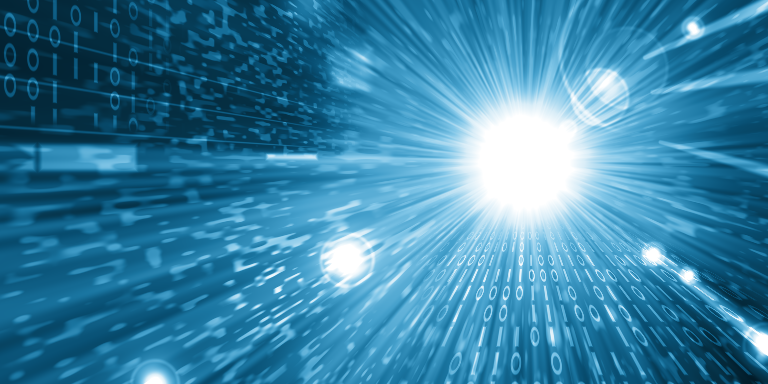
This background is drawn by a WebGL 1 fragment shader. Its source:

```glsl
precision highp float;
// A blazing light at the end of a data tunnel: dark wall, floor and side beams.
// A scalar light field is built from glows, polar cell noise and perspective
// grids of ovals and bars, then mapped through a blue ramp; flares lie on top.
uniform vec2 u_resolution;

const vec2 SUN = vec2(1.37, 0.58);
const float TAU = 6.28318;

float hash(vec2 p) {
  vec3 q = fract(vec3(p.xyx) * 0.1031);
  q += dot(q, q.yzx + 33.33);
  return fract((q.x + q.y) * q.z);
}

// Value noise whose x axis wraps after "period" cells
float wrapNoise(vec2 p, float period) {
  vec2 c = floor(p), f = fract(p);
  f = f * f * (3.0 - 2.0 * f);
  float x0 = mod(c.x, period), x1 = mod(c.x + 1.0, period);
  float low = mix(hash(vec2(x0, c.y)), hash(vec2(x1, c.y)), f.x);
  float high = mix(hash(vec2(x0, c.y + 1.0)), hash(vec2(x1, c.y + 1.0)), f.x);
  return mix(low, high, f.y);
}

float glow(vec2 d, float radius) {
  return exp(-dot(d, d) / (radius * radius));
}

float boxMask(vec2 p, vec2 center, vec2 halfSize, float soft) {
  vec2 e = abs(p - center) - halfSize;
  return 1.0 - smoothstep(-soft, soft, max(e.x, e.y));
}

// Line from a to b that widens and brightens towards b
float beam(vec2 p, vec2 a, vec2 b, float width) {
  vec2 ab = b - a;
  float t = clamp(dot(p - a, ab) / dot(ab, ab), 0.0, 1.0);
  float w = width * (0.3 + 0.7 * t);
  return (1.0 - smoothstep(w * 0.3, w, length(p - a - ab * t))) * (0.35 + 0.65 * t);
}

// Grid of abstract marks: each cell holds an oval outline or a bar
float marks(vec2 q) {
  vec2 cell = floor(q), f = fract(q) - 0.5;
  float kind = hash(cell + 71.0);
  float oval = abs(length(f * vec2(1.5, 1.0)) - 0.32);
  float bar = max(abs(f.x) - 0.02, abs(f.y) - 0.32);
  float d = kind < 0.5 ? oval : bar;
  return (1.0 - smoothstep(0.03, 0.11, d)) * step(0.12, kind);
}

// Faint lens disc with a thin bright rim
float lens(vec2 d, float radius) {
  float r = length(d);
  float disc = 1.0 - smoothstep(radius - 0.006, radius + 0.006, r);
  return disc * 0.5 + 0.5 * (1.0 - smoothstep(0.0, 0.008, abs(r - radius)));
}

// White core, soft halo and thin ring
float flare(vec2 d, float size) {
  float rim = 1.0 - smoothstep(0.0, 0.008, abs(length(d) - size * 1.8));
  return 0.65 * glow(d, size) + 0.2 * glow(d, size * 2.2) + 0.1 * rim;
}

vec3 blueRamp(float v) {
  float t = v / 0.15;
  vec3 c = mix(vec3(0.0, 0.07, 0.11), vec3(0.02, 0.19, 0.27), clamp(t, 0.0, 1.0));
  c = mix(c, vec3(0.03, 0.31, 0.45), clamp(t - 1.0, 0.0, 1.0));
  c = mix(c, vec3(0.10, 0.46, 0.63), clamp(t - 2.0, 0.0, 1.0));
  c = mix(c, vec3(0.27, 0.63, 0.80), clamp(t - 3.0, 0.0, 1.0));
  c = mix(c, vec3(0.51, 0.78, 0.91), clamp(t - 4.0, 0.0, 1.0));
  c = mix(c, vec3(0.85, 0.93, 0.97), clamp(t - 5.0, 0.0, 1.0));
  return mix(c, vec3(1.0), clamp(t - 6.0, 0.0, 1.0));
}

void main() {
  vec2 p = gl_FragCoord.xy / u_resolution * vec2(2.0, 1.0);
  vec2 d = p - SUN;
  float r = length(d), turn = atan(d.y, d.x) / TAU + 0.5;
  float depth = log(max(r, 0.01));
  float slope = d.y / max(-d.x, 0.05);

  // Broad light and shade
  float v = 0.32 + 0.32 * exp(-r * r * 2.0);
  v -= 0.12 * smoothstep(0.65, 1.0, p.y);
  v -= 0.2 * smoothstep(1.6, 1.95, p.x) * smoothstep(1.0, 0.5, p.y);
  v -= 0.12 * smoothstep(0.4, 0.0, p.y) * smoothstep(1.0, 1.5, p.x);
  v += 0.12 * glow(p - vec2(0.92, 0.3), 0.3);

  // Dark left wall with its lower shadow bands
  float wall = smoothstep(0.98, 0.72, p.x) * smoothstep(0.01, 0.06, slope);
  v = mix(v, 0.1 + 0.08 * p.x, wall * 0.9);
  float bands = smoothstep(0.95, 0.5, p.x) * glow(vec2(slope + 0.06, 0.0), 0.07);
  v -= bands * (0.08 + 0.08 * sin(slope * 150.0));

  // Radial dashes and fine rays
  float nearDash = wrapNoise(vec2(turn * 300.0, depth * 9.0), 300.0);
  float farDash = wrapNoise(vec2(turn * 520.0, depth * 22.0), 520.0);
  float dash = mix(nearDash, farDash, smoothstep(0.45, 0.7, r));
  float ray = wrapNoise(vec2(turn * 280.0, depth * 1.5 + 40.0), 280.0);
  float wide = wrapNoise(vec2(turn * 70.0, depth * 2.0 + 90.0), 70.0);
  float ground = smoothstep(0.0, 0.15, -d.y);
  v += (ray - 0.5) * 0.2 * smoothstep(0.1, 0.25, r) * (1.0 - 0.7 * wall);
  v += (wide - 0.5) * 0.08;
  float patchLight = 0.12 + 0.06 * ground + 0.3 * glow(p - vec2(0.7, 0.25), 0.12);
  v += smoothstep(0.55, 0.9, dash) * patchLight * smoothstep(0.15, 0.5, r);

  // Perspective grids of marks on wall and floor
  float wallDepth = log(max(-d.x, 0.05));
  v += 0.24 * marks(vec2(wallDepth * 22.0, slope * 17.0))
    * smoothstep(0.5, 0.25, p.x) * smoothstep(0.07, 0.1, slope);
  float rows = wrapNoise(vec2(wallDepth * 45.0, slope * 70.0), 999.0);
  v += 0.22 * smoothstep(0.55, 0.85, rows) * wall * smoothstep(0.25, 0.45, p.x);
  float drop = max(-d.y, 0.02), across = d.x / drop;
  v += 0.24 * marks(vec2(across * 10.0, log(drop) * 7.0)) * smoothstep(0.14, 0.3, -d.y)
    * smoothstep(1.05, 1.25, p.x) * smoothstep(1.9, 1.3, across);

  // Wall panels and thin rails
  float panel = boxMask(p, vec2(0.23, 0.59), vec2(0.125, 0.034), 0.008);
  panel += boxMask(p, vec2(0.04, 0.59), vec2(0.05, 0.034), 0.008)
    * smoothstep(0.0, 0.02, abs(p.y - 0.59) + p.x * 0.6 - 0.045);
  v += panel * (0.16 + 0.15 * wide);
  v += 0.3 * boxMask(p, vec2(0.76, 0.592), vec2(0.065, 0.007), 0.006);
  v += 0.22 * boxMask(p, vec2(0.91, 0.82), vec2(0.05, 0.045), 0.02) * (0.3 + dash);
  for (int i = 0; i < 3; i++) {
    float rail = abs(slope - 0.066 - 0.095 * float(i));
    v += 0.2 * (1.0 - smoothstep(0.0, 0.005, rail)) * smoothstep(0.9, 0.7, p.x);
  }

  // Beams on the right
  v += 0.45 * beam(p, vec2(1.68, 0.85), vec2(2.02, 1.0), 0.028);
  v += 0.35 * beam(p, vec2(1.7, 0.76), vec2(2.02, 0.81), 0.03);
  v += 0.35 * beam(p, vec2(1.72, 0.63), vec2(2.02, 0.55), 0.024);
  v += 0.45 * beam(p, vec2(1.72, 0.33), vec2(2.0, 0.1), 0.036);

  // Central light, lens discs and flares
  v += 0.6 * glow(d, 0.14) + 0.15 * glow(d * vec2(0.9, 1.0), 0.25);
  v += 0.1 * lens(p - vec2(1.633, 0.823), 0.105) + 0.16 * lens(p - vec2(1.563, 0.747), 0.073);
  v += 0.1 * lens(p - vec2(1.48, 0.665), 0.02) + 0.28 * glow(p - vec2(1.58, 0.785), 0.035);
  float arc = 1.0 - smoothstep(0.0, 0.01, abs(length(p - vec2(1.67, 0.86)) - 0.21));
  v += 0.12 * arc * smoothstep(1.66, 1.5, p.x);
  v += flare(p - vec2(0.904, 0.323), 0.038) + flare(p - vec2(0.404, 0.0), 0.034);
  v += flare(p - vec2(1.995, 0.1), 0.032) + flare(p - vec2(1.805, 0.927), 0.015);
  v += flare(p - vec2(1.702, 0.338), 0.016) + flare(p - vec2(1.795, 0.283), 0.012);
  v += 0.3 * glow(p - vec2(0.8, 1.0), 0.06);

  gl_FragColor = vec4(blueRamp(v), 1.0);
}
```
